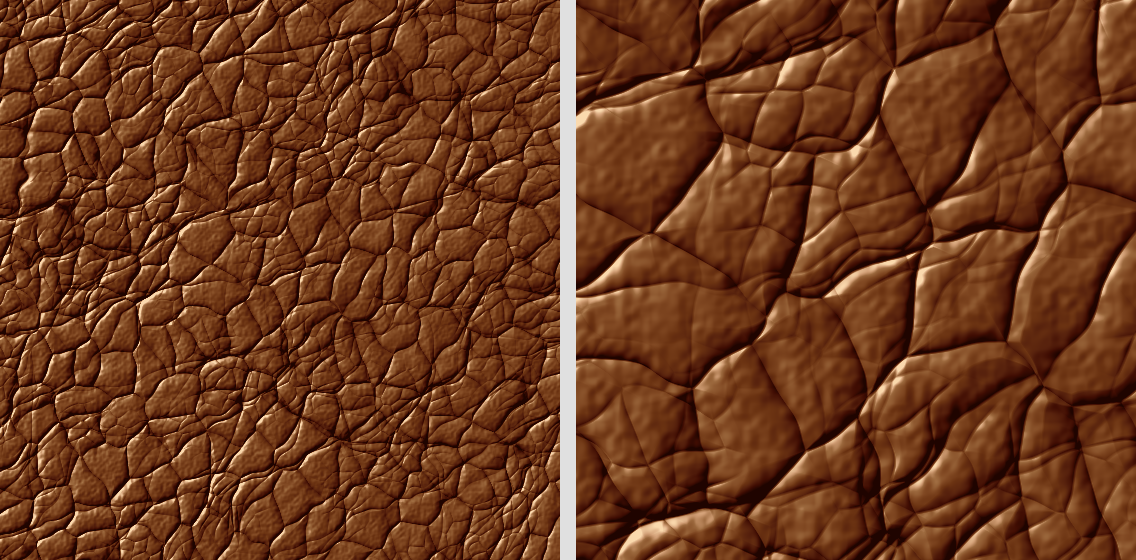
Left, the full canvas; right, a detail of the centre.
Reproduce this texture procedurally as a three.js fragment shader.

```glsl
// Tanned brown leather: domed pebbles split by fine wrinkles and long slanted folds.
// Layered cell noise makes a height field; its slope towards a light at the upper
// left, less the shade in the creases, picks a colour from a ramp of browns.
#define PEBBLE_SIZE vec2(0.074, 0.060)
#define WRINKLE_SIZE vec2(0.036, 0.027)
#define FOLD_SIZE vec2(0.34, 0.115)
#define STEEP_FOLD_SIZE vec2(0.25, 0.13)
#define PEBBLE_ANGLE 1.12
#define FOLD_ANGLE 0.36
#define GRAIN_FREQ 185.0
#define GRAIN_HEIGHT 0.0017
#define LIGHT_DIR vec2(-0.80, 0.60)
#define CREASE_SHADE 0.75
#define CONTRAST 3.1
#define SLOPE_STEP 0.0014

varying vec2 vUv;

vec2 hash2(vec2 p) {
  vec3 q = fract(p.xyx * vec3(0.1031, 0.1030, 0.0973));
  q += dot(q, q.yzx + 33.33);
  return fract((q.xx + q.yz) * q.zy);
}

float noise(vec2 p) {
  vec2 i = floor(p);
  vec2 f = fract(p);
  f = f * f * (3.0 - 2.0 * f);
  float low = mix(hash2(i).x, hash2(i + vec2(1.0, 0.0)).x, f.x);
  float high = mix(hash2(i + vec2(0.0, 1.0)).x, hash2(i + 1.0).x, f.x);
  return mix(low, high, f.y);
}

// Gap between the two nearest cell centres: zero along the cell borders
float borderGap(vec2 p) {
  vec2 cell = floor(p);
  vec2 f = fract(p);
  float nearest = 8.0;
  float second = 8.0;
  for (int y = -1; y <= 1; y++) {
    for (int x = -1; x <= 1; x++) {
      vec2 o = vec2(float(x), float(y));
      float d = length(o + 0.06 + 0.88 * hash2(cell + o) - f);
      second = min(second, max(nearest, d));
      nearest = min(nearest, d);
    }
  }
  return second - nearest;
}

// Coordinates along and across a direction, in units of the given size
vec2 frame(vec2 p, float angle, vec2 size) {
  vec2 along = vec2(cos(angle), sin(angle));
  return vec2(dot(p, along), dot(p, vec2(-along.y, along.x))) / size + 40.0;
}

vec2 warp(vec2 p) {
  vec2 broad = vec2(noise(p * 9.0 + 3.0), noise(p * 9.0 + 57.0)) - 0.5;
  vec2 fine = vec2(noise(p * 38.0 + 11.0), noise(p * 38.0 + 83.0)) - 0.5;
  return p + 0.035 * broad + 0.011 * fine;
}

// x: surface height, y: depth of the crease shade
vec2 relief(vec2 p) {
  vec2 q = warp(p);
  float pebble = borderGap(frame(q, PEBBLE_ANGLE, PEBBLE_SIZE));
  float wrinkle = borderGap(frame(q, PEBBLE_ANGLE - 0.5, WRINKLE_SIZE) + 17.0);
  float fold = borderGap(frame(q, FOLD_ANGLE, FOLD_SIZE) + 5.0);
  float steep = borderGap(frame(q, PEBBLE_ANGLE, STEEP_FOLD_SIZE) + 29.0);

  float wrinkled = smoothstep(0.30, 0.75, noise(p * 13.0 + 21.0));
  float folded = 0.35 + 0.65 * smoothstep(0.25, 0.70, noise(p * 4.0 + 71.0));

  float height = -0.0100 * exp(-5.0 * pebble);
  height -= 0.0036 * wrinkled * exp(-5.0 * wrinkle);
  height -= 0.0070 * folded * exp(-13.0 * fold);
  height -= 0.0050 * folded * exp(-14.0 * steep);
  height += GRAIN_HEIGHT * noise(p * GRAIN_FREQ);
  height += 0.0035 * noise(p * 48.0 + 9.0);

  float shade = 0.70 * exp(-11.0 * pebble) + 0.40 * wrinkled * exp(-9.0 * wrinkle);
  shade += folded * (0.80 * exp(-24.0 * fold) + 0.45 * exp(-24.0 * steep));
  return vec2(height, shade);
}

// Evenly spaced browns, from the crease (-1) to the glint (6)
vec3 leatherRamp(float tone) {
  vec3 c = mix(vec3(0.12, 0.015, 0.0), vec3(0.25, 0.05, 0.01), clamp(tone + 1.0, 0.0, 1.0));
  c = mix(c, vec3(0.34, 0.13, 0.05), clamp(tone, 0.0, 1.0));
  c = mix(c, vec3(0.42, 0.20, 0.07), clamp(tone - 1.0, 0.0, 1.0));
  c = mix(c, vec3(0.51, 0.29, 0.14), clamp(tone - 2.0, 0.0, 1.0));
  c = mix(c, vec3(0.61, 0.41, 0.24), clamp(tone - 3.0, 0.0, 1.0));
  c = mix(c, vec3(0.82, 0.62, 0.46), clamp(tone - 4.0, 0.0, 1.0));
  return mix(c, vec3(0.98, 0.85, 0.68), clamp(tone - 5.0, 0.0, 1.0));
}

void main() {
  vec2 p = vUv;
  vec2 here = relief(p);
  float right = relief(p + vec2(SLOPE_STEP, 0.0)).x;
  float above = relief(p + vec2(0.0, SLOPE_STEP)).x;
  vec2 slope = (vec2(right, above) - here.x) / SLOPE_STEP;

  // Slopes facing the light brighten; the relief flattens towards the right
  float lit = -dot(slope, LIGHT_DIR) / sqrt(1.0 + 0.25 * dot(slope, slope));
  lit *= mix(1.12, 0.88, smoothstep(0.2, 0.9, p.x));
  float mottle = noise(p * 7.0 + 31.0) - 0.5;
  float tone = 2.0 + CONTRAST * (lit - CREASE_SHADE * (here.y - 0.21)) + 0.5 * mottle;

  // Small broken glints on the steepest lit rims
  float glint = smoothstep(0.55, 1.15, lit) * noise(p * 120.0 + 7.0);
  gl_FragColor = vec4(leatherRamp(tone + 1.6 * glint), 1.0);
}
```
